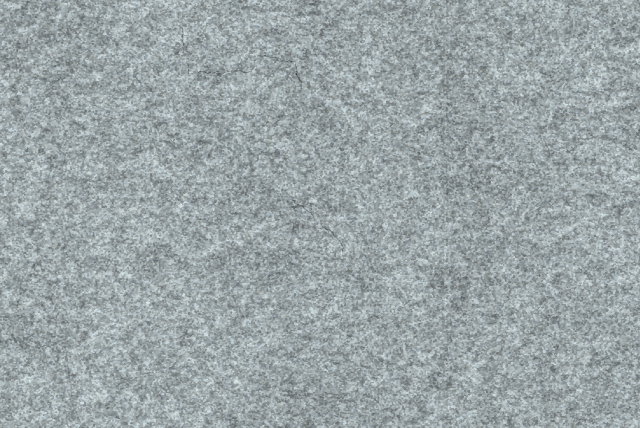
Write a WebGL 2 fragment shader that draws this texture.

```glsl
#version 300 es
precision highp float;
// Fine-grained grey concrete wall with soft blotches and hairline cracks.

#define STONE_TINT vec3(0.940, 1.0, 1.014)
#define BASE_LIGHT 0.652
#define GRIT_SCALE vec2(245.0, 280.0)
#define GRIT_GAIN 0.27
#define GRAIN_SCALE vec2(112.0, 150.0)
#define GRAIN_GAIN 0.17
#define CLUMP_SCALE vec2(48.0, 74.0)
#define CLUMP_GAIN 0.115
#define BLOTCH_GAIN 0.05
#define STAIN_GAIN 0.05
#define CRACK_WIDTH 0.0024
#define CRACK_DEPTH 0.18

uniform vec2 u_resolution;
out vec4 fragColor;

vec3 hash3(vec2 cell) {
  vec3 q = fract(cell.xyx * vec3(0.1031, 0.1030, 0.0973));
  q += dot(q, q.yxz + 33.33);
  return fract((q.xxy + q.yzz) * q.zyx);
}

// Cellular noise centred on zero; a higher crispness gives harder cell edges.
float cellNoise(vec2 p, float crispness) {
  vec2 base = floor(p);
  float total = 0.0, weightSum = 0.0;
  for (int y = -1; y <= 1; y++) {
    for (int x = -1; x <= 1; x++) {
      vec2 cell = base + vec2(x, y);
      vec3 h = hash3(cell + 91.0);
      vec2 d = cell + h.xy - p;
      float weight = exp(-crispness * dot(d, d));
      total += weight * (h.z - 0.5);
      weightSum += weight;
    }
  }
  return total / weightSum;
}

// Broad light and shade from layered sines.
float broadShade(vec2 p) {
  float s = 0.0, amp = 0.5;
  for (int i = 0; i < 4; i++) {
    p = mat2(0.8, 0.6, -0.6, 0.8) * p * 1.6 + 1.7;
    s += amp * sin(p.x + 1.3 * sin(p.y)) * cos(p.y * 0.8);
    amp *= 0.6;
  }
  return s;
}

// Darkness of a wandering hairline from a to b.
float crack(vec2 p, vec2 a, vec2 b) {
  vec2 dir = normalize(b - a);
  float len = length(b - a);
  vec2 local = vec2(dot(p - a, dir), dot(p - a, vec2(-dir.y, dir.x)));
  float along = clamp(local.x, 0.0, len);
  float taper = smoothstep(0.0, 0.02, along) * smoothstep(0.0, 0.02, len - along);
  float wander = 0.0025 * sin(along * 83.0 + a.x * 40.0)
               + 0.0014 * sin(along * 211.0 + a.y * 70.0)
               + 0.0007 * sin(along * 530.0);
  float dist = length(vec2(local.x - along, local.y - wander * taper));
  float soft = max(CRACK_WIDTH, 1.0 / u_resolution.y);
  float strength = 0.78 + 0.22 * sin(along * 67.0 + a.x * 25.0);
  return strength * (1.0 - smoothstep(0.15 * soft, soft, dist));
}

void main() {
  vec2 p = gl_FragCoord.xy / u_resolution.y;
  float aspect = u_resolution.x / u_resolution.y;

  // Sharp grit over sandy grain, clumps and larger blotches
  vec2 warp = 0.004 * vec2(sin(p.y * 61.0 + p.x * 23.0), sin(p.x * 47.0 - p.y * 19.0));
  float light = BASE_LIGHT;
  light += GRIT_GAIN * cellNoise(p * GRIT_SCALE, 6.0);
  light += GRAIN_GAIN * cellNoise(p * GRAIN_SCALE + 23.0, 5.0);
  light += CLUMP_GAIN * cellNoise((p + warp) * CLUMP_SCALE + 31.0, 5.0);
  light += BLOTCH_GAIN * cellNoise((p + 3.0 * warp) * vec2(19.0, 23.0) + 57.0, 4.0);

  // Faint vertical stains and uneven weathering
  light += STAIN_GAIN * cellNoise((p + 4.0 * warp) * vec2(7.0, 4.5) + 13.0, 3.5);
  light += 0.008 * broadShade(p * 1.5);
  vec2 fromShade = p - vec2(0.95, 0.72);
  light -= 0.016 * exp(-7.0 * dot(fromShade, fromShade));

  // Rougher bumps towards both sides, lit from above
  float rough = smoothstep(0.15, 0.5, abs(p.x / aspect - 0.5));
  vec2 bump = (p + warp) * vec2(32.0, 46.0) + 77.0;
  float slope = cellNoise(bump, 5.0) - cellNoise(bump + vec2(-0.2, 0.45), 5.0);
  light += 0.09 * (0.15 + 0.85 * rough) * slope;

  // Branching upper crack and short diagonal crack
  float cracks = crack(p, vec2(0.416, 0.970), vec2(0.441, 0.828));
  cracks = max(cracks, crack(p, vec2(0.440, 0.828), vec2(0.588, 0.833)));
  cracks = max(cracks, crack(p, vec2(0.586, 0.832), vec2(0.604, 0.870)));
  cracks = max(cracks, crack(p, vec2(0.603, 0.870), vec2(0.690, 0.856)));
  cracks = max(cracks, crack(p, vec2(0.689, 0.857), vec2(0.705, 0.793)));
  cracks = max(cracks, crack(p, vec2(0.660, 0.558), vec2(0.797, 0.434)));
  cracks = max(cracks, crack(p, vec2(0.796, 0.436), vec2(0.802, 0.400)));
  light -= CRACK_DEPTH * cracks;

  // Slight warm and cool flecks
  float fleck = cellNoise(p * GRAIN_SCALE * 1.3 + 43.0, 5.0);
  vec3 colour = light * STONE_TINT + vec3(0.02, 0.0, -0.02) * fleck;
  fragColor = vec4(clamp(colour, 0.0, 1.0), 1.0);
}
```
